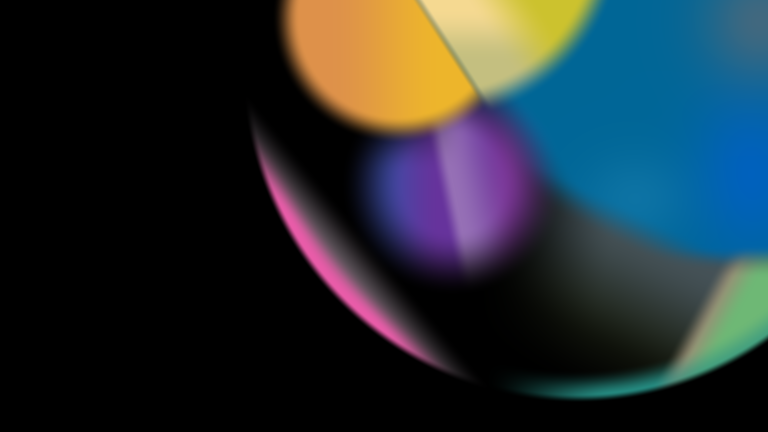
This background is drawn by a Shadertoy shader. Its source:

```glsl
// A dark glass bubble holding soft overlapping discs of orange, violet and blue light.

// Layout, in units of the canvas height: xy = centre, z = radius
const vec3 BUBBLE = vec3(1.336, 0.843, 0.765);
const vec3 ORANGE_DISC = vec3(0.922, 0.959, 0.260);
const vec3 YELLOW_DISC = vec3(1.009, 1.150, 0.396);
const vec2 VIOLET_CENTRE = vec2(1.048, 0.574);
const float RIM_BLUR = 0.010;
const float DISC_BLUR = 0.032;

// Palette
const vec3 BLUE = vec3(0.00, 0.40, 0.59);
const vec3 BRIGHT_BLUE = vec3(0.00, 0.38, 0.74);
const vec3 STEEL = vec3(0.30, 0.41, 0.48);
const vec3 SLATE = vec3(0.27, 0.32, 0.34);
const vec3 OLIVE = vec3(0.10, 0.12, 0.07);
const vec3 INDIGO = vec3(0.24, 0.30, 0.65);
const vec3 VIOLET = vec3(0.40, 0.20, 0.61);
const vec3 PLUM = vec3(0.49, 0.22, 0.60);
const vec3 LAVENDER = vec3(0.62, 0.48, 0.73);
const vec3 ORANGE = vec3(0.87, 0.57, 0.29);
const vec3 AMBER = vec3(0.93, 0.71, 0.17);
const vec3 CREAM = vec3(0.96, 0.85, 0.57);
const vec3 SAND = vec3(0.77, 0.75, 0.50);
const vec3 YELLOW = vec3(0.80, 0.76, 0.18);
const vec3 PINK = vec3(0.91, 0.36, 0.66);
const vec3 ASH = vec3(0.42, 0.38, 0.41);
const vec3 GREEN = vec3(0.43, 0.72, 0.46);
const vec3 TEAL = vec3(0.15, 0.56, 0.52);
const vec3 ROSE_SAND = vec3(0.60, 0.56, 0.46);

// Signed distance to the line a-b, positive on its left
float side(vec2 p, vec2 a, vec2 b) {
    vec2 dir = normalize(b - a);
    return dir.x * (p.y - a.y) - dir.y * (p.x - a.x);
}

// Soft step from 0 to 1 centred on zero
float soft(float x, float blur) {
    return smoothstep(-blur, blur, x);
}

float disc(vec2 p, vec3 shape, float blur) {
    return soft(shape.z - length(p - shape.xy), blur);
}

float glow(vec2 p, vec2 centre, vec2 size) {
    vec2 q = (p - centre) / size;
    return exp(-dot(q, q));
}

// Blue field and the grey haze hanging below it
vec3 blueField(vec2 p) {
    float above = side(p, vec2(1.290, 0.551), vec2(1.613, 0.396));
    float haze = smoothstep(-0.28, 0.0, above);
    float reach = smoothstep(1.10, 1.42, p.x + 0.2 * (0.4 - p.y));
    vec3 col = mix(OLIVE * smoothstep(-0.40, -0.15, above), SLATE, haze) * reach;

    vec3 blue = mix(BLUE, BRIGHT_BLUE, glow(p, vec2(1.74, 0.60), vec2(0.13, 0.19)));
    blue = mix(blue, STEEL, 0.85 * glow(p, vec2(1.76, 0.95), vec2(0.13, 0.14)));
    blue += 0.05 * glow(p, vec2(1.47, 0.54), vec2(0.12, 0.10));
    float left = side(p, vec2(1.279, 0.551), vec2(1.141, 0.747));
    float mask = soft(-left, 0.07) * soft(above, 0.045) * soft(p.y - 0.40, 0.03);
    return mix(col, blue, mask);
}

// Violet disc crossed by a pale vertical fold
vec3 addViolet(vec3 col, vec2 p) {
    float mask = smoothstep(0.26, 0.11, length(p - VIOLET_CENTRE));
    vec3 tint = mix(INDIGO, VIOLET, smoothstep(0.87, 1.02, p.x));
    tint = mix(tint, PLUM, smoothstep(1.08, 1.19, p.x));
    float fold = side(p, vec2(0.995, 0.747), vec2(1.071, 0.378));
    float pale = soft(fold, 0.018) * smoothstep(0.15, 0.015, fold);
    tint = mix(tint, LAVENDER, 0.85 * pale);
    tint *= mix(1.0, 0.5, smoothstep(0.60, 0.74, p.y) * smoothstep(1.08, 0.96, p.x));
    return mix(col, tint, mask);
}

// Orange and yellow discs, parted by a slanted crease
vec3 addWarmDiscs(vec3 col, vec2 p) {
    float crease = side(p, vec2(0.968, 1.0), vec2(1.118, 0.770));
    float right = soft(crease, 0.012);
    vec3 pale = mix(CREAM, SAND, smoothstep(0.98, 0.86, p.y));
    pale = mix(pale, YELLOW, smoothstep(0.09, 0.23, crease));
    vec3 orange = mix(ORANGE, AMBER, smoothstep(0.76, 1.03, p.x));
    float yellowMask = disc(p, YELLOW_DISC, 0.036) * right;
    float orangeMask = disc(p, ORANGE_DISC, DISC_BLUR) * (1.0 - right);
    col = mix(col, orange, orangeMask);
    return mix(col, pale, yellowMask);
}

// Light caught along the lower rim; depth is negative inside the bubble
vec3 addRimLight(vec3 col, vec2 p, float depth) {
    // Teal edge at the bottom
    float teal = smoothstep(-0.065, 0.0, depth) * smoothstep(1.12, 1.42, p.x) * soft(0.30 - p.y, 0.1);
    col = mix(col, TEAL, teal);

    // Green wedge on the right
    float wedge = side(p, vec2(1.590, 0.205), vec2(1.694, 0.396));
    vec3 green = mix(ROSE_SAND, GREEN, smoothstep(0.0, 0.075, -wedge));
    green = mix(green, TEAL, 0.6 * smoothstep(-0.06, 0.0, depth));
    col = mix(col, green, soft(-wedge, 0.025) * soft(0.395 - p.y, 0.04));

    // Pink crescent on the left
    float outer = -side(p, vec2(0.604, 0.677), vec2(1.014, 0.182));
    float pink = smoothstep(-0.075, -0.012, depth) * smoothstep(-0.01, 0.07, outer);
    return mix(col, mix(ASH, PINK, pink), smoothstep(-0.045, 0.06, outer));
}

void mainImage(out vec4 fragColor, in vec2 fragCoord) {
    vec2 p = fragCoord / iResolution.y;
    float depth = length(p - BUBBLE.xy) - BUBBLE.z;
    vec3 col = blueField(p);
    col = addViolet(col, p);
    col = addWarmDiscs(col, p);
    col = addRimLight(col, p, depth);
    fragColor = vec4(col * soft(-depth, RIM_BLUR), 1.0);
}
```
